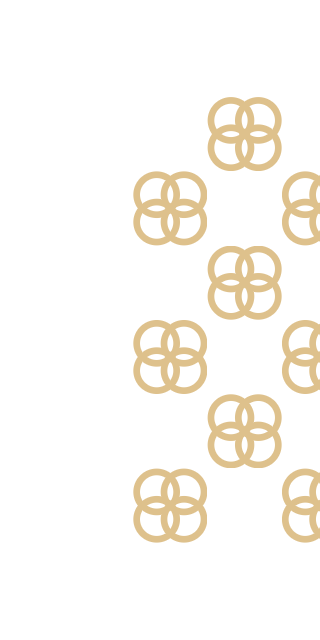
Reproduce this pattern procedurally as a Shadertoy shader.

```glsl
// Staggered tan motifs of four interlaced rings on a white page.

// Distance to the outline of the four overlapping rings, in cell units.
float fourRings(vec2 p) {
    float d = 1e3;
    for (int k = 0; k < 4; k++) {
        vec2 corner = vec2(k & 1, k >> 1) * 2.0 - 1.0;
        float ring = abs(length(p - 0.184 * corner) - 0.269) - 0.045;
        d = min(d, ring);
    }
    return d;
}

void mainImage(out vec4 fragColor, in vec2 fragCoord) {
    // Canvas is one unit wide and two high
    vec2 uv = fragCoord / iResolution.xy * vec2(1.0, 2.0);

    // Square grid, with the lowest-numbered column at the left motifs
    float cellSize = 0.2322;
    vec2 grid = (uv - vec2(0.5323, 0.8844)) / cellSize;
    vec2 cell = floor(grid + 0.5);

    // Keep alternate cells, six rows high, open to the right
    bool alternate = mod(cell.x + cell.y, 2.0) < 0.5;
    bool inBlock = cell.x > -0.5 && cell.y > -2.5 && cell.y < 3.5;

    float ink = 0.0;
    if (alternate && inBlock) {
        float pixel = 1.0 / (iResolution.x * cellSize);
        ink = clamp(0.5 - fourRings(grid - cell) / pixel, 0.0, 1.0);
    }

    vec3 paper = vec3(1.0);
    vec3 tan_ = vec3(0.87, 0.757, 0.55);
    fragColor = vec4(mix(paper, tan_, ink), 1.0);
}
```
